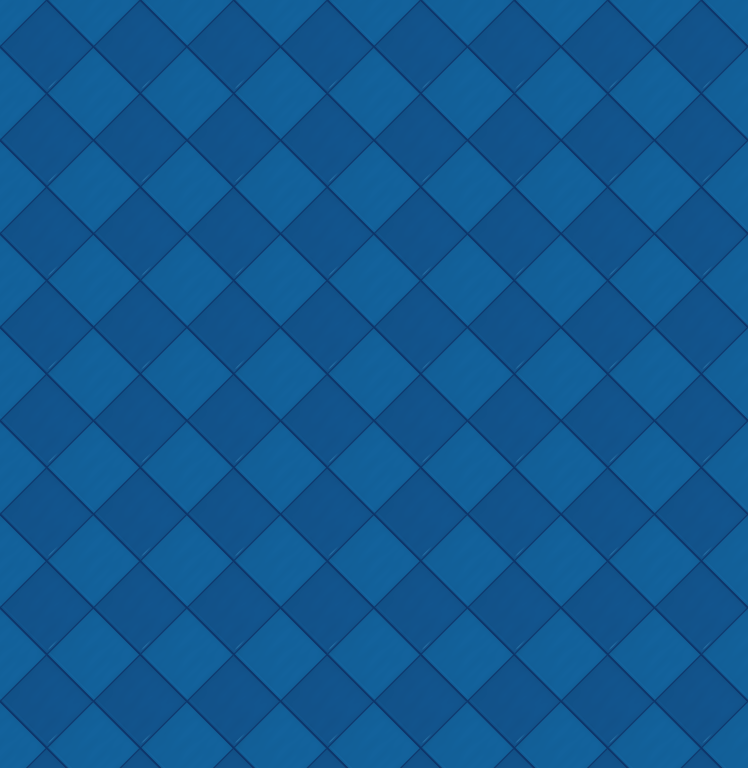
A Shadertoy shader for this pattern:

```glsl
// Two-tone blue diamond tiles in a checkerboard turned by 45 degrees.
// Rotated cell coordinates give the tiles; dark seams, faint bevels and
// a small glint at each dark tile's lower corner give them depth.

const float REPEATS_ACROSS = 8.0;
const vec3 LIGHT_BLUE = vec3(0.072, 0.380, 0.605);
const vec3 DARK_BLUE  = vec3(0.070, 0.326, 0.546);
const vec3 SEAM_BLUE  = vec3(0.055, 0.195, 0.405);
const vec3 GLINT_BLUE = vec3(0.200, 0.500, 0.700);

vec2 hashGradient(vec2 cell) {
    float angle = 6.2832 * fract(sin(dot(cell, vec2(127.1, 311.7))) * 4375.85);
    return vec2(cos(angle), sin(angle));
}

float gradientNoise(vec2 p) {
    vec2 i = floor(p), f = fract(p);
    vec2 s = f * f * f * (f * (f * 6.0 - 15.0) + 10.0);
    float a = dot(hashGradient(i), f);
    float b = dot(hashGradient(i + vec2(1, 0)), f - vec2(1, 0));
    float c = dot(hashGradient(i + vec2(0, 1)), f - vec2(0, 1));
    float d = dot(hashGradient(i + vec2(1, 1)), f - vec2(1, 1));
    return mix(mix(a, b, s.x), mix(c, d, s.x), s.y);
}

// Smooth-edged stripe centred on zero distance
float stripe(float dist, float halfWidth, float blur) {
    return 1.0 - smoothstep(halfWidth - blur, halfWidth + blur, abs(dist));
}

// Base colour with a slight diagonal sheen and soft brush streaks
vec3 tileColor(vec2 local, float isDark) {
    vec3 color = mix(LIGHT_BLUE, DARK_BLUE, isDark);
    float sheen = 0.012 * local.x + 0.010 * local.y;
    float streaks = 0.012 * gradientNoise(local * vec2(9.0, 3.0) + 17.0 * isDark);
    return color * (1.0 + 2.0 * (sheen + streaks));
}

// Short tapered highlight beside the lower-right edge
float cornerGlint(vec2 local, float blur) {
    float taper = smoothstep(-0.46, -0.38, local.y)
                * (1.0 - smoothstep(-0.36, -0.20, local.y));
    return taper * stripe(local.x - 0.463, 0.009, blur);
}

void mainImage(out vec4 fragColor, in vec2 fragCoord) {
    // Position in repeats, measured down from the upper left
    vec2 p = vec2(fragCoord.x, iResolution.y - fragCoord.y)
           * REPEATS_ACROSS / iResolution.x;
    float blur = 0.5 * 1.4142 * REPEATS_ACROSS / iResolution.x;

    // Diagonal axes: x runs down-right, y runs up-right
    vec2 diagonal = vec2(p.x + p.y, p.x - p.y);
    vec2 cell = floor(diagonal + 0.5);
    vec2 local = diagonal - cell;
    float isDark = mod(cell.x + cell.y, 2.0);
    vec3 color = tileColor(local, isDark);

    // Bevel: faint light above each falling seam, soft shade around both
    color *= 1.0 + 0.05 * stripe(local.y + 0.455, 0.012, blur);
    vec2 edge = 0.5 - abs(local);
    color *= 1.0 - 0.07 * exp(-edge.y * 28.0) - 0.05 * exp(-edge.x * 28.0);

    color = mix(color, GLINT_BLUE, 0.55 * isDark * cornerGlint(local, blur));

    // Falling seams are heavier than rising ones
    float falling = 0.90 * stripe(edge.y, 0.014, blur);
    float rising = 0.75 * stripe(edge.x, 0.010, blur);
    color = mix(color, SEAM_BLUE, max(falling, rising));

    fragColor = vec4(color, 1.0);
}
```
